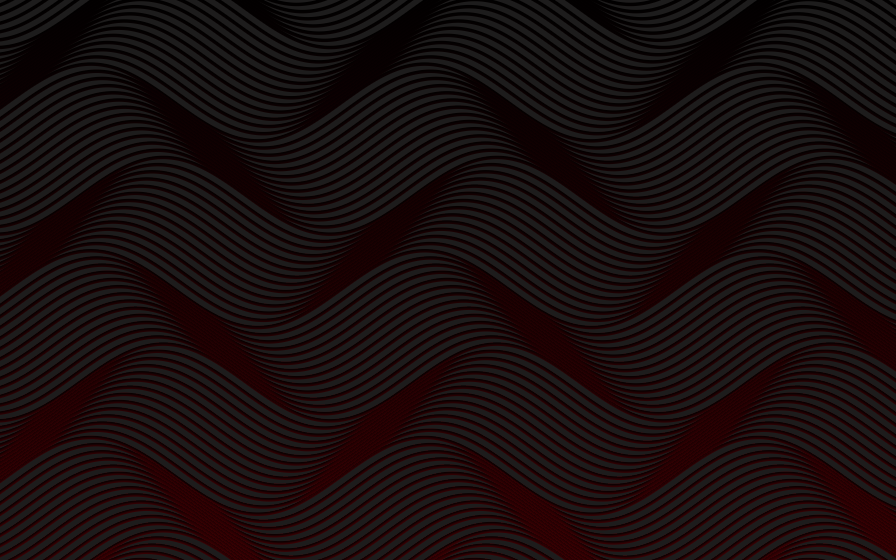
This background is drawn by a Shadertoy shader. Its source:

```glsl
// Stacked wavy ribbons: charcoal stripes over a black-to-red gradient.
// Every stripe is a cosine wave whose phase swings left and right with depth,
// so stripes spread apart on one slope and pinch together on the other.
// All lengths are fractions of the canvas height; depth runs downward.

const float TAU = 6.2831853;
const float WAVE_LENGTH = 0.596;
const float AMPLITUDE = 0.0685;
const float BAND_PERIOD = 1.0 / 3.0;   // one right-leaning and one left-leaning band
const float BAND_START = 0.183;
const float CREST_X = 0.1625;
const float SWING = 0.129;
const float STRIPES_PER_PERIOD = 26.0;
const float GAP = 0.0062;

const vec3 CHARCOAL = vec3(0.115, 0.109, 0.108);
const vec3 BLACK = vec3(0.010, 0.002, 0.002);
const vec3 RED = vec3(0.225, 0.000, 0.010);

// Position of the crest at a given level: a triangle wave
float crestShift(float level) {
    float cycle = fract((level - BAND_START) / BAND_PERIOD);
    return CREST_X + SWING * (1.0 - abs(2.0 * cycle - 1.0));
}

// Rate of change of the crest position
float crestDrift(float level) {
    float cycle = fract((level - BAND_START) / BAND_PERIOD);
    return (cycle < 0.5 ? 2.0 : -2.0) * SWING / BAND_PERIOD;
}

float wavePhase(float x, float level) {
    return TAU / WAVE_LENGTH * (x - crestShift(level));
}

// Resting level of the wave that passes through p, by fixed-point iteration
float waveLevel(vec2 p) {
    float level = p.y;
    for (int i = 0; i < 20; i++) {
        level = p.y + AMPLITUDE * cos(wavePhase(p.x, level));
    }
    return level;
}

// Distance between neighbouring stripes, measured across them
float stripeSpacing(float x, float level) {
    float slope = AMPLITUDE * TAU / WAVE_LENGTH * sin(wavePhase(x, level));
    float stretch = 1.0 - slope * crestDrift(level);
    return BAND_PERIOD / STRIPES_PER_PERIOD * stretch / sqrt(1.0 + slope * slope);
}

void mainImage(out vec4 fragColor, in vec2 fragCoord) {
    float pixel = 1.0 / iResolution.y;
    vec2 p = vec2(fragCoord.x, iResolution.y - fragCoord.y) * pixel;

    float level = waveLevel(p);
    float spacing = stripeSpacing(p.x, level);
    float width = max(spacing - GAP, 0.0);
    float cell = fract((level - BAND_START) / BAND_PERIOD * STRIPES_PER_PERIOD);
    float offset = (cell - 0.5) * spacing;

    // Stripe coverage, fading out where the pinch leaves no room
    float presence = clamp(width / pixel, 0.0, 1.0);
    float stripe = presence * clamp(0.5 + (0.5 * width - abs(offset)) / pixel, 0.0, 1.0);

    // Shadow below each stripe, softer inside the pinch
    float below = mod(offset - 0.5 * width, spacing);
    float light = smoothstep(0.0, min(GAP, spacing), below);
    light = mix(mix(0.65, 0.2, presence), 1.0, light);

    vec3 ground = mix(BLACK, RED, p.y) * light;
    fragColor = vec4(mix(ground, CHARCOAL, stripe), 1.0);
}
```
